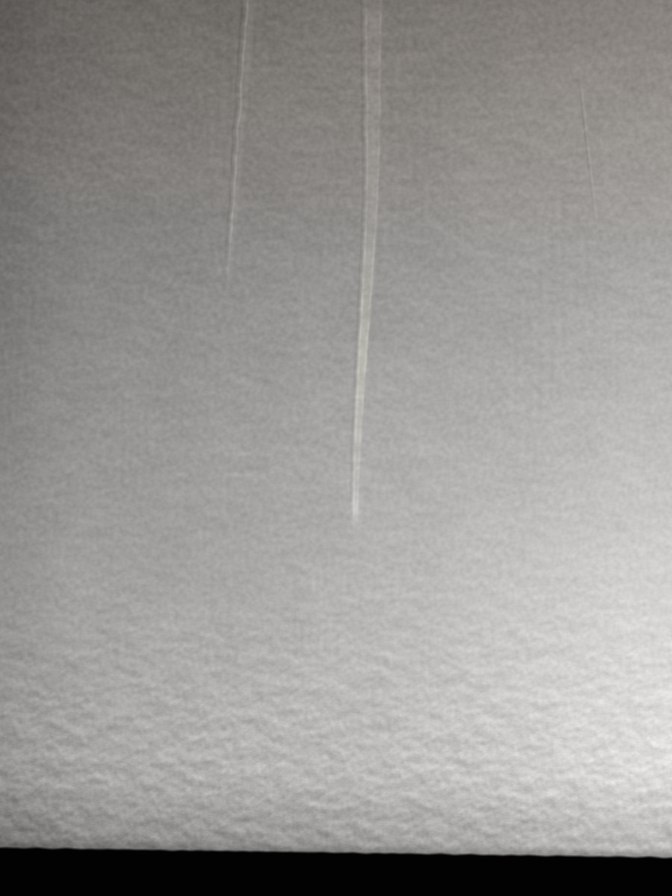
This texture is drawn by a WebGL 1 fragment shader. Its source:

```glsl
precision highp float;
// Softly lit fibrous paper with pale vertical creases above a dark lower edge.

uniform vec2 u_resolution;

vec2 randomGradient(vec2 cell) {
  float angle = 6.2832 * fract(sin(dot(cell, vec2(127.1, 311.7))) * 43758.5);
  return vec2(cos(angle), sin(angle));
}

float gradientNoise(vec2 p) {
  vec2 i = floor(p), f = fract(p);
  vec2 w = f * f * f * (f * (f * 6.0 - 15.0) + 10.0);
  float a = dot(randomGradient(i), f);
  float b = dot(randomGradient(i + vec2(1, 0)), f - vec2(1, 0));
  float c = dot(randomGradient(i + vec2(0, 1)), f - vec2(0, 1));
  float d = dot(randomGradient(i + vec2(1, 1)), f - vec2(1, 1));
  return mix(mix(a, b, w.x), mix(c, d, w.x), w.y);
}

float fbm(vec2 p) {
  float sum = 0.0, amplitude = 0.5;
  for (int i = 0; i < 4; i++) {
    sum += amplitude * gradientNoise(p);
    p = mat2(1.6, 1.2, -1.2, 1.6) * p + 7.3;
    amplitude *= 0.6;
  }
  return sum;
}

// Soft-edged band around a signed horizontal distance.
float band(float dist, float halfWidth, float blur) {
  return 1.0 - smoothstep(halfWidth - blur, halfWidth + blur, abs(dist));
}

// Broad illumination: brightest at lower right, dim at the top and bottom lip.
float paperLight(vec2 uv) {
  float rise = pow(max(uv.y - 0.2, 0.0) / 0.8, 1.3);
  float light = mix(0.62, 0.84, uv.x) - mix(0.23, 0.32, uv.x) * rise;
  light -= 0.03 * smoothstep(0.12, 0.0, uv.x);
  light -= 0.12 * smoothstep(0.15, 0.045, uv.y);
  light += 0.03 * exp(-dot((uv - vec2(0.97, 0.27)) * vec2(4.0, 5.0), (uv - vec2(0.97, 0.27)) * vec2(4.0, 5.0)));
  return light;
}

// Slope-lit fibres, growing coarser and flatter towards the viewer.
float paperGrain(vec2 p) {
  float near = smoothstep(0.42, 0.08, p.y);
  vec2 lift = vec2(0.002, 0.005);
  vec2 coarse = vec2(38.0, 62.0);
  float bumps = fbm(p * coarse) - fbm((p + lift) * coarse);
  float fibres = gradientNoise(p * vec2(150.0, 135.0)) + 0.7 * gradientNoise(p * vec2(230.0, 250.0) + 9.0);
  float mottle = fbm(p * 18.0 + 4.0);
  float clouds = fbm(p * 4.0 + 11.0);
  return bumps * mix(0.05, 0.17, near) + fibres * 0.035 + mottle * 0.03 + clouds * 0.03;
}

void main() {
  vec2 uv = gl_FragCoord.xy / u_resolution;
  vec2 p = uv * vec2(0.75, 1.0);
  float light = paperLight(uv) + paperGrain(p);
  float ragged = gradientNoise(vec2(p.x * 40.0, p.y * 55.0));
  float wobble = 0.0025 * gradientNoise(vec2(3.0, uv.y * 38.0));

  // Central crease, tapering down to a thin fibre tip.
  float climb = clamp((uv.y - 0.41) / 0.59, 0.0, 1.0);
  float centre = 0.529 + 0.026 * smoothstep(0.0, 0.75, climb) + wobble * climb;
  float fade = smoothstep(0.395, 0.45, uv.y);
  float dist = uv.x - centre;
  float width = mix(0.003, 0.014, climb);
  float body = band(dist, width, 0.003) * fade;
  float ridge = band(dist + width * 0.75, 0.0015, 0.002) * fade;
  float farRidge = band(dist - width * 0.8, 0.0012, 0.002) * fade;
  float glint = exp(-pow((uv.y - 0.61) / 0.11, 2.0));
  light += body * (0.035 + 0.04 * glint + 0.04 * ragged);
  light += (ridge * 0.055 + farRidge * 0.04) * (0.8 + ragged);
  light -= 0.045 * band(dist + width + 0.004, 0.001, 0.003) * fade;
  light += 0.05 * band(dist, 0.007, 0.006) * exp(-pow((uv.y - 0.43) / 0.018, 2.0));

  // Left crease, leaning to the right as it rises.
  float leftClimb = clamp((uv.y - 0.66) / 0.34, 0.0, 1.0);
  float leftDist = uv.x - mix(0.338, 0.373, leftClimb) - wobble * 1.4;
  float leftFade = smoothstep(0.655, 0.76, uv.y);
  float leftWidth = mix(0.003, 0.009, leftClimb);
  light += leftFade * 0.025 * band(leftDist, leftWidth, 0.003);
  light += leftFade * (0.06 + 0.05 * ragged) * band(leftDist + leftWidth * 0.5, 0.0015, 0.002);
  light -= leftFade * 0.05 * band(leftDist + leftWidth + 0.004, 0.001, 0.003);

  // Faint scratch at right.
  float scratch = uv.x - mix(0.892, 0.865, (uv.y - 0.73) / 0.18);
  float scratchFade = smoothstep(0.72, 0.79, uv.y) * smoothstep(0.92, 0.89, uv.y);
  light += scratchFade * 0.035 * (band(scratch, 0.001, 0.002) - band(scratch + 0.004, 0.001, 0.002));

  // Warm shade above, cooler tone in the lower sheet.
  vec3 tint = mix(vec3(1.0, 0.995, 0.985), vec3(1.01, 0.975, 0.94), smoothstep(0.6, 1.0, uv.y));
  vec3 color = light * tint;
  color += vec3(0.012, 0.012, -0.015) * body * glint;

  // Dark background below the slightly sloping paper edge.
  float edge = mix(0.054, 0.043, uv.x) + 0.0015 * gradientNoise(vec2(uv.x * 45.0, 2.0));
  float sheet = smoothstep(edge - 0.002, edge + 0.002, uv.y);
  color *= 1.0 - 0.18 * smoothstep(edge + 0.012, edge, uv.y);
  gl_FragColor = vec4(mix(vec3(0.008), color, sheet), 1.0);
}
```
